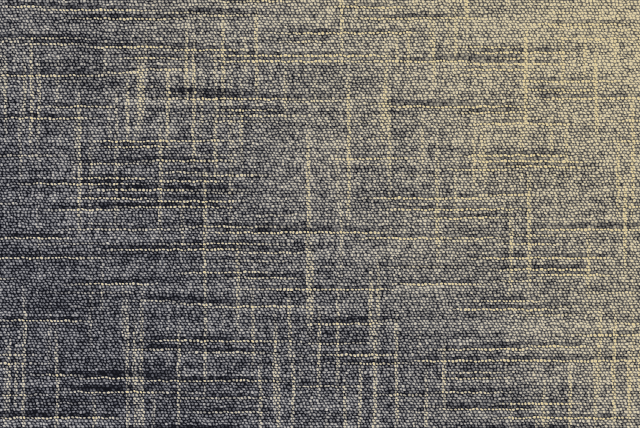
Write a Shadertoy shader that draws this texture.

```glsl
const float ROWS = 150.0;            // weft threads per canvas height
const float COLUMNS = 116.0;         // warp threads per canvas height
const float ROW_JITTER = 0.25;
const float STITCH_SLANT = 0.2;
const float WOBBLE = 0.004;
const float TANGLE = 0.55;           // stitch displacement, in cells
const float GRAIN_CONTRAST = 0.44;
const float SPECK_CONTRAST = 0.26;
const float FUZZ_CONTRAST = 0.14;
const float STREAK_DEPTH = 0.19;
const float BAND_CONTRAST = 0.13;
const float DASH_GAIN = 0.24;
const float WARP_GAIN = 0.17;
const float WARP_BAND = 0.10;
const float FADED_GAIN = 0.29;
const float BASE_TONE = 0.275;
const vec3 INDIGO_TINT = vec3(0.95, 0.97, 1.06);
const vec3 STRAW_TINT = vec3(1.10, 1.01, 0.77);
const vec3 SHADOW = vec3(0.025, 0.028, 0.050);
const int SAMPLES = 2;

float hash(vec2 p) {
    vec3 q = fract(vec3(p.xyx) * 0.1031);
    q += dot(q, q.yzx + 33.33);
    return fract((q.x + q.y) * q.z);
}

vec2 gradient(vec2 cell) {
    float angle = 6.2832 * hash(cell + 17.0);
    return vec2(cos(angle), sin(angle));
}

float gradientNoise(vec2 p) {
    vec2 i = floor(p), f = p - i;
    vec2 u = f * f * f * (f * (f * 6.0 - 15.0) + 10.0);
    vec2 e = vec2(0.0, 1.0);
    float low = mix(dot(gradient(i), f), dot(gradient(i + e.yx), f - e.yx), u.x);
    float high = mix(dot(gradient(i + e), f - e), dot(gradient(i + e.yy), f - e.yy), u.x);
    return mix(low, high, u.y);
}

// Uneven thickness along one thread
float threadNoise(float thread, float along, float seed) {
    float id = hash(vec2(thread, seed));
    return gradientNoise(vec2(along + 91.7 * id, 57.3 * id + seed));
}

// Worn patch that grows towards the upper right
float fading(vec2 p) {
    float ramp = dot(p, vec2(0.55, 0.5)) + 0.14 * gradientNoise(p * 3.0 + 5.0);
    return smoothstep(0.15, 1.35, ramp);
}

vec3 denim(vec2 p) {
    float faded = fading(p);
    p += WOBBLE * vec2(gradientNoise(p * 11.0), 0.6 * gradientNoise(p * 7.0 + 31.0));
    vec2 threads = p * vec2(COLUMNS, ROWS);
    vec2 tangle = vec2(gradientNoise(threads * 0.37), gradientNoise(threads * 0.43 + 57.0));

    // Staggered stitches, pushed about by their neighbours
    vec2 grid = threads + TANGLE * tangle;
    float row = floor(grid.y);
    grid.x += 0.5 * row + ROW_JITTER * hash(vec2(row, 3.0));
    vec2 cell = floor(grid);
    vec2 local = grid - cell - 0.5;
    float speck = hash(cell) - 0.5;
    local.x += 0.2 * (hash(cell + 41.0) - 0.5);
    local.y += 0.2 * (hash(cell + 71.0) - 0.5) + STITCH_SLANT * local.x;
    float stitch = smoothstep(0.54, 0.22, length(local * vec2(1.0, 0.95)));

    // Dark weft slubs with pale dashes beside them
    float slub = smoothstep(0.14, 0.42, threadNoise(row, p.x * 2.6, 5.0));
    float beside = smoothstep(0.16, 0.42, threadNoise(row + 1.0, p.x * 2.6, 5.0));
    float dash = beside * stitch * (1.0 - slub);
    float band = gradientNoise(vec2(p.x * 2.0, p.y * 44.0));
    band += 0.6 * gradientNoise(vec2(p.x * 3.5 + 8.0, p.y * 85.0));

    // Pale warp threads
    float column = floor(threads.x + 0.3 * tangle.x);
    float warpNoise = threadNoise(column, p.y * 2.8, 9.0);
    float warp = smoothstep(0.18, 0.45, warpNoise);
    warp *= 0.4 + 0.6 * stitch;

    float tone = BASE_TONE + FADED_GAIN * faded;
    tone += GRAIN_CONTRAST * (stitch - 0.42) * (1.0 - 0.35 * slub);
    tone += SPECK_CONTRAST * speck + BAND_CONTRAST * band + WARP_BAND * warpNoise;
    tone += FUZZ_CONTRAST * gradientNoise(p * vec2(150.0, 170.0));
    tone += DASH_GAIN * dash + WARP_GAIN * warp;
    tone -= STREAK_DEPTH * slub * (1.0 - 0.4 * faded);
    tone += 0.04 * gradientNoise(p * 6.0 + 13.0);
    tone = clamp(tone, 0.06, 0.80);

    float warmth = 0.18 + 0.50 * faded + 0.5 * (tone - 0.4) + 0.35 * dash + 0.25 * warp;
    vec3 tint = mix(INDIGO_TINT, STRAW_TINT, clamp(warmth, 0.0, 1.0));
    return SHADOW * (1.0 - tone) + tone * tint;
}

void mainImage(out vec4 fragColor, in vec2 fragCoord) {
    vec3 sum = vec3(0.0);
    for (int j = 0; j < SAMPLES; j++) {
        for (int i = 0; i < SAMPLES; i++) {
            vec2 offset = (vec2(i, j) + 0.5) / float(SAMPLES) - 0.5;
            sum += denim((fragCoord + offset) / iResolution.y);
        }
    }
    fragColor = vec4(sum / float(SAMPLES * SAMPLES), 1.0);
}
```
